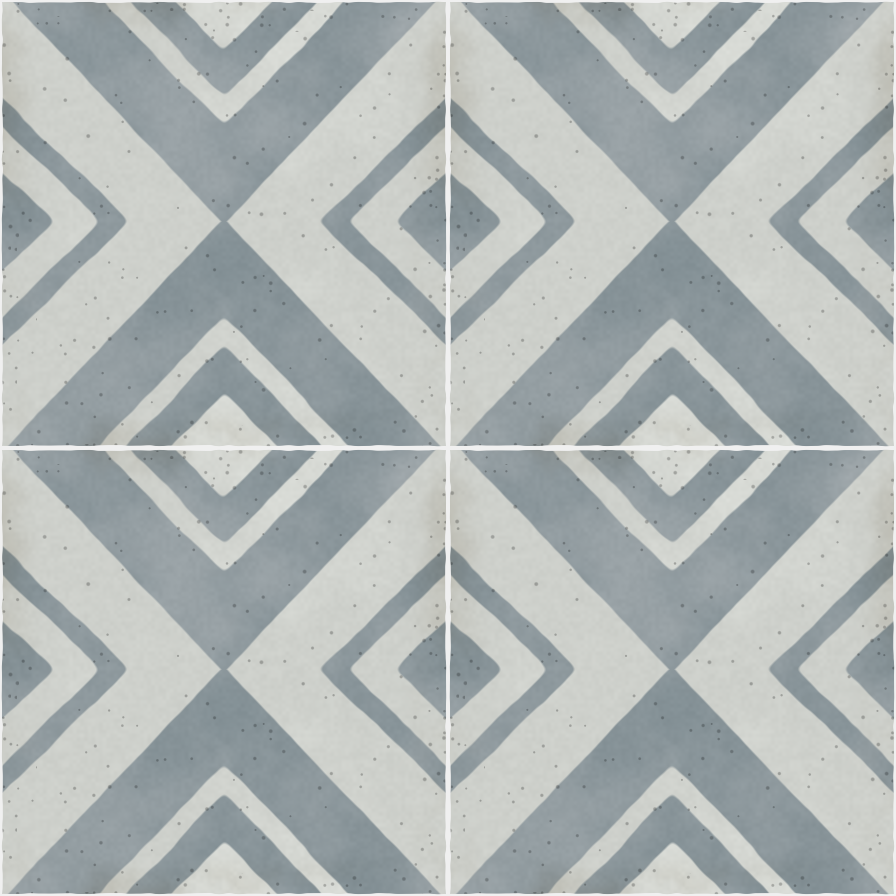
This pattern is drawn by a WebGL 2 fragment shader. Its source:

```glsl
#version 300 es
precision highp float;
// Cement tiles, two by two: crossed blue arms with nested chevrons on cream, worn and grouted.

uniform vec2 u_resolution;
out vec4 fragColor;

// Layout; lengths are in tile units unless noted
const float REPEATS = 2.0;                        // tiles across and down
const vec2  CENTRE = vec2(0.0, 0.006);            // crossing point within a tile
const float ARM_SLOPE = 1.05;
const float ARM_NECK = 0.006;                     // half thickness of the blue neck
const float BAND_SLOPE = 1.04;
const vec3  BAND_EDGES = vec3(0.210, 0.275, 0.380); // chevron tips from the centre
const float TIP_ROUNDING = 0.008;
const float GROUT_HALF = 0.0052;

// Hand-made edges and wear
const float EDGE_SOFTNESS = 0.004;
const float WOBBLE = 0.012;
const float GRAIN = 0.035;
const float PIT_CELLS = 64.0;
const float PIT_DEPTH = 0.24;
const float GRIME = 0.45;
const vec2  SHEEN_SPOT = vec2(0.38, 0.42);
const float SHEEN = 0.55;

const vec3 BLUE_DARK  = vec3(0.515, 0.565, 0.585);
const vec3 BLUE_LIGHT = vec3(0.605, 0.640, 0.655);
const vec3 CREAM      = vec3(0.805, 0.815, 0.795);
const vec3 CREAM_PALE = vec3(0.855, 0.865, 0.845);
const vec3 GRIME_TINT = vec3(0.83, 0.80, 0.75);
const vec3 GROUT      = vec3(0.94, 0.94, 0.94);

float hash(vec2 p) {
    vec3 v = fract(p.xyx * vec3(0.1031, 0.1030, 0.0973));
    v += dot(v, v.yzx + 33.33);
    return fract((v.x + v.y) * v.z);
}

// Value noise that wraps over the unit square when cells is whole
float noise(vec2 p, float cells) {
    vec2 g = p * cells;
    vec2 i = floor(g);
    vec2 f = fract(g);
    f = f * f * (3.0 - 2.0 * f);
    vec2 a = mod(i, cells);
    vec2 b = mod(i + 1.0, cells);
    float seed = cells * 1.7;
    return mix(mix(hash(a + seed), hash(vec2(b.x, a.y) + seed), f.x),
               mix(hash(vec2(a.x, b.y) + seed), hash(b + seed), f.x), f.y);
}

float cloud(vec2 p, float cells) {
    float sum = 0.0;
    float weight = 0.5;
    for (int k = 0; k < 4; k++) {
        sum += weight * noise(p, cells);
        cells *= 2.0;
        weight *= 0.5;
    }
    return sum / 0.9375;
}

// Small dark holes, one at most per cell
float pits(vec2 p, float density) {
    vec2 cell = mod(floor(p * PIT_CELLS), PIT_CELLS);
    vec2 spot = 0.3 + 0.4 * vec2(hash(cell + 11.0), hash(cell + 47.0));
    float size = mix(0.12, 0.30, hash(cell + 83.0));
    float here = step(1.0 - density, hash(cell + 131.0));
    return here * (1.0 - smoothstep(size * 0.4, size + 0.1, length(fract(p * PIT_CELLS) - spot)));
}

// Share of blue paint at a point measured from the crossing
float paintMask(vec2 q, float wobble, float soft) {
    vec2 side = abs(q);
    vec2 rounded = sqrt(q * q + TIP_ROUNDING * TIP_ROUNDING);
    float arm = side.y - ARM_SLOPE * side.x + ARM_NECK + wobble * 0.6;
    float reach = max(side.y - BAND_SLOPE * rounded.x, side.x - BAND_SLOPE * rounded.y) + wobble;
    vec3 crossed = smoothstep(BAND_EDGES - soft, BAND_EDGES + soft, vec3(reach));
    float band = 1.0 - crossed.x + crossed.y - crossed.z;
    return mix(1.0 - band, band, smoothstep(-soft, soft, arm));
}

void main() {
    vec2 uv = gl_FragCoord.xy / u_resolution;
    vec2 tile = fract(uv * REPEATS);
    float pixel = REPEATS / min(u_resolution.x, u_resolution.y);
    float soft = max(EDGE_SOFTNESS, pixel);
    vec2 fromMiddle = abs(tile - 0.5);
    float rim = 0.5 - max(fromMiddle.x, fromMiddle.y);

    // Painted figure
    float wobble = WOBBLE * (0.65 * noise(tile, 13.0) + 0.35 * noise(tile, 37.0) - 0.5);
    float blueShare = paintMask(tile - 0.5 - CENTRE, wobble, soft);

    // Mottled pigment
    float mottle = cloud(tile, 5.0);
    vec2 toSheen = tile - 0.5 - SHEEN_SPOT;
    float sheen = SHEEN * exp(-90.0 * dot(toSheen, toSheen));
    vec3 blue = mix(BLUE_DARK, BLUE_LIGHT, smoothstep(0.2, 0.85, mottle) + sheen);
    vec3 cream = mix(CREAM, CREAM_PALE, smoothstep(0.45, 0.85, cloud(tile, 4.0)));
    vec3 color = mix(cream, blue, blueShare);

    // Grime gathering at the rim, pits and fine grain
    float nearRim = 1.0 - smoothstep(0.0, 0.10, rim);
    float stain = GRIME * nearRim * smoothstep(0.35, 0.8, cloud(tile, 9.0));
    color *= mix(vec3(1.0), GRIME_TINT, stain);
    color *= 1.0 - PIT_DEPTH * pits(tile, 0.035 + 0.16 * nearRim * nearRim);
    color += GRAIN * (0.6 * noise(tile, 120.0) + 0.4 * noise(tile, 61.0) - 0.5);

    // Grout with slightly chipped borders
    float chip = 0.003 * (noise(tile, 45.0) - 0.5);
    float joint = 1.0 - smoothstep(-0.5 * pixel, 0.5 * pixel, rim - GROUT_HALF - chip);
    fragColor = vec4(mix(color, GROUT, joint), 1.0);
}
```
